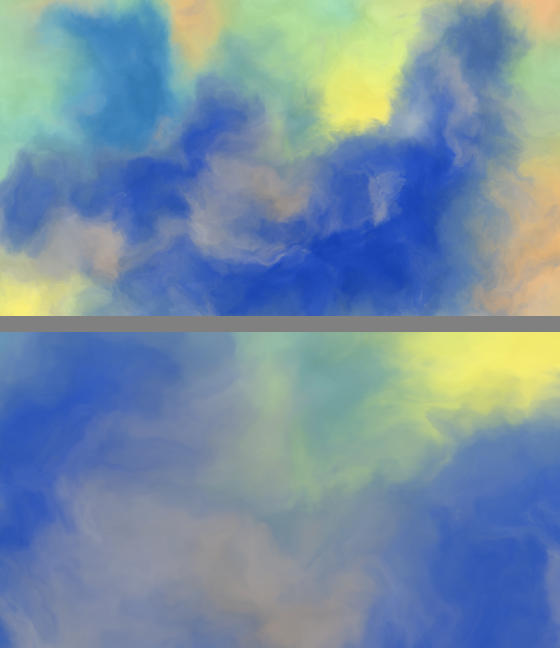
Top: the whole. Bottom: its middle third, enlarged.
Write a WebGL 2 fragment shader that draws this background.

```glsl
#version 300 es
precision highp float;
uniform vec2 u_resolution;
out vec4 fragColor;

float hash(vec2 cell) {
  vec3 h = fract(vec3(cell.xyx) * 0.1031);
  h += dot(h, h.yzx + 33.33);
  return fract((h.x + h.y) * h.z);
}

float noise(vec2 p) {
  vec2 i = floor(p), f = fract(p);
  f = f * f * f * (f * (f * 6.0 - 15.0) + 10.0);
  return mix(mix(hash(i), hash(i + vec2(1, 0)), f.x),
             mix(hash(i + vec2(0, 1)), hash(i + vec2(1, 1)), f.x), f.y);
}

// Fractal noise centred on zero
float fbm(vec2 p) {
  float sum = 0.0, amplitude = 0.5;
  for (int octave = 0; octave < 6; octave++) {
    sum += amplitude * (noise(p) - 0.5);
    p = mat2(1.6, 1.2, -1.2, 1.6) * p + 17.3;
    amplitude *= 0.53;
  }
  return sum;
}

// Soft elliptical patch
float glow(vec2 p, vec2 centre, vec2 radius) {
  vec2 d = (p - centre) / radius;
  return exp(-dot(d, d));
}

void main() {
  vec2 p = gl_FragCoord.xy / u_resolution.y;
  p.x += 0.5 * (16.0 / 9.0 - u_resolution.x / u_resolution.y);

  // Two rounds of warping give lumpy billows
  vec2 bend = vec2(fbm(p * 3.0 + 3.1), fbm(p * 3.0 + 41.7));
  vec2 curl = vec2(fbm(p * 6.0 + bend + 9.2), fbm(p * 6.0 + bend + 63.4));
  vec2 q = p + 0.1 * bend + 0.15 * curl;
  float billow = fbm(q * 4.5 + 0.5 * curl + 21.0);
  float wisps = fbm(q * 6.0 + bend + 87.0);

  // Bright sky
  vec3 yellow = vec3(0.99, 0.95, 0.45);
  vec3 orange = vec3(0.95, 0.74, 0.44);
  vec3 sky = mix(vec3(0.64, 0.84, 0.66), vec3(0.80, 0.92, 0.54), glow(q, vec2(1.2, 0.84), vec2(0.35, 0.3)));
  sky = mix(sky, vec3(0.56, 0.84, 0.76), 0.7 * glow(q, vec2(1.08, 0.98), vec2(0.13, 0.13)));
  sky = mix(sky, vec3(0.50, 0.78, 0.76), 0.8 * glow(q, vec2(0.15, 0.56), vec2(0.3, 0.13)));
  sky = mix(sky, orange, 0.9 * glow(q, vec2(0.64, 0.94), vec2(0.1, 0.13)));
  sky = mix(sky, vec3(0.86, 0.69, 0.55), 0.8 * glow(q, vec2(0.2, 0.95), vec2(0.13, 0.1)));
  sky = mix(sky, vec3(0.94, 0.74, 0.53), glow(q, vec2(1.7, 1.02), vec2(0.35, 0.13)));
  sky = mix(sky, orange, glow(q, vec2(1.8, 0.28), vec2(0.3, 0.3)));
  sky = mix(sky, vec3(0.87, 0.70, 0.51), glow(q, vec2(1.6, 0.1), vec2(0.4, 0.25)));
  sky = mix(sky, vec3(0.74, 0.75, 0.65), glow(q, vec2(0.25, 0.2), vec2(0.5, 0.25)));
  sky = mix(sky, yellow, glow(q, vec2(1.14, 0.63), vec2(0.17, 0.17)));
  sky = mix(sky, yellow, glow(q, vec2(0.08, 0.01), vec2(0.17, 0.13)));

  // Cyan veil at upper left, with a grey-green lobe beside it
  float veil = glow(q, vec2(0.42, 0.67), vec2(0.25, 0.27))
             + 0.5 * glow(q, vec2(0.35, 0.92), vec2(0.22, 0.1));
  vec3 cyan = mix(vec3(0.42, 0.69, 0.74), vec3(0.24, 0.51, 0.73), smoothstep(0.3, 0.95, veil));
  sky = mix(sky, cyan, smoothstep(0.1, 0.8, veil + 0.6 * billow));
  float lobe = 0.85 * glow(q, vec2(0.78, 0.8), vec2(0.14, 0.16)) + glow(q, vec2(0.96, 0.63), vec2(0.09, 0.13));
  sky = mix(sky, vec3(0.42, 0.62, 0.66), 0.85 * smoothstep(0.15, 0.9, lobe + 0.7 * billow));

  // Blue cloud mass
  float density = 1.05 * glow(q, vec2(1.23, 0.24), vec2(0.36, 0.33))
                + 0.6 * glow(q, vec2(1.53, 0.72), vec2(0.23, 0.3))
                + 0.25 * glow(q, vec2(1.56, 0.87), vec2(0.14, 0.1))
                + 0.2 * glow(q, vec2(1.42, 0.5), vec2(0.22, 0.15))
                + 0.7 * glow(q, vec2(0.53, 0.45), vec2(0.32, 0.18))
                + 0.4 * glow(q, vec2(0.7, 0.62), vec2(0.14, 0.2))
                + 0.55 * glow(q, vec2(0.1, 0.34), vec2(0.3, 0.13))
                + 0.75 * glow(q, vec2(0.62, 0.05), vec2(0.34, 0.2))
                + 0.35 * glow(q, vec2(1.05, 0.05), vec2(0.25, 0.2))
                + 0.2 * glow(q, vec2(0.8, 0.3), vec2(0.3, 0.2))
                + 0.7 * billow;
  vec3 slate = vec3(0.39, 0.52, 0.67);
  vec3 blue = mix(slate, vec3(0.13, 0.30, 0.73), smoothstep(0.45, 1.1, density));
  vec3 color = mix(sky, blue, smoothstep(0.17, 0.6, density));

  // Warm haze drifting over the mass
  float haze = 0.85 * glow(q, vec2(0.82, 0.42), vec2(0.23, 0.27))
             + 0.7 * glow(q, vec2(0.4, 0.22), vec2(0.24, 0.13))
             + 0.4 * glow(q, vec2(0.12, 0.28), vec2(0.25, 0.2))
             + 0.35 * glow(q, vec2(1.62, 0.6), vec2(0.2, 0.25));
  color = mix(color, vec3(0.59, 0.59, 0.62), 0.8 * smoothstep(0.05, 0.95, haze + 1.3 * wisps));
  float tan_patch = glow(q, vec2(0.87, 0.36), vec2(0.09, 0.15)) + 0.9 * glow(q, vec2(0.37, 0.18), vec2(0.11, 0.1));
  color = mix(color, vec3(0.68, 0.62, 0.56), 0.75 * smoothstep(0.2, 0.9, tan_patch + 1.2 * wisps));
  color = mix(color, vec3(0.73, 0.77, 0.77), 0.7 * glow(q, vec2(1.26, 0.59), vec2(0.09, 0.07)));

  // Broken rims: crisp on one side, fading on the other
  float ledge = fbm(q * 5.0 + curl + 130.0);
  float rim = smoothstep(0.0, 0.025, ledge) * exp(-9.0 * max(ledge, 0.0));
  rim *= smoothstep(0.0, 0.2, wisps) * smoothstep(0.1, 0.4, density);
  color = mix(color, vec3(0.62, 0.65, 0.66), 0.3 * rim);

  // Fine mottling
  color += 0.1 * wisps + 0.08 * billow + 0.07 * fbm(q * 16.0 + 55.0);
  fragColor = vec4(clamp(color, 0.0, 1.0), 1.0);
}
```
